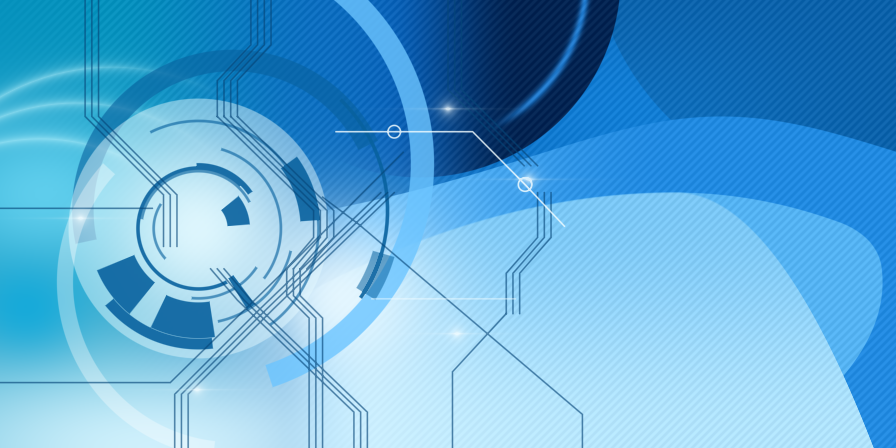
A Shadertoy shader for this background:

```glsl
// Blue technology backdrop: striped waves and a navy disc on the right, a segmented
// dial with circuit traces in a white glow on the left. Flat shapes are signed
// distances, blended back to front; one unit is the canvas height.

const float TAU = 6.283185;

float hash(float n) {
    n = fract(n * 0.1031);
    n *= n + 33.33;
    return fract(n * (n + n));
}

float fill(float d) {
    float w = 0.8 / iResolution.y;
    return 1.0 - smoothstep(-w, w, d);
}

float stroke(float d) {
    return 1.0 - smoothstep(0.0, 0.0012 + 1.0 / iResolution.y, d);
}

float glow(vec2 q, vec2 size) {
    q /= size;
    return exp(-dot(q, q));
}

// Ring piece of radius r and half width w, centred on angle mid
float arc(vec2 q, float r, float w, float mid, float span) {
    float turn = abs(mod(atan(q.y, q.x) - mid + TAU * 0.5, TAU) - TAU * 0.5);
    return fill(max(abs(length(q) - r) - w, (turn - span) * r));
}

float segment(vec2 p, vec2 a, vec2 b) {
    p -= a;
    b -= a;
    return length(p - b * clamp(dot(p, b) / dot(b, b), 0.0, 1.0));
}

// Parallel traces through the corners ab.xy, ab.zw, cd.xy, cd.zw
float route(vec2 p, vec4 ab, vec4 cd, int count) {
    float d = 9.0;
    for (int i = 0; i < count; i++) {
        d = min(d, min(segment(p, ab.xy, ab.zw), segment(p, ab.zw, cd.xy)));
        d = min(d, segment(p, cd.xy, cd.zw));
        p.x -= 0.015;
    }
    return stroke(d);
}

float spark(vec2 q) {
    q = abs(q);
    return exp(-90.0 * length(q)) + 0.5 * exp(-18.0 * q.x - 500.0 * q.y);
}

vec3 backdrop(vec2 p) {
    vec3 col = mix(vec3(0.02, 0.57, 0.74), vec3(0.05, 0.43, 0.75), smoothstep(0.2, 0.75, p.x));
    col = mix(col, vec3(0.08, 0.52, 0.87), 0.7 * glow(p - vec2(1.4, 0.75), vec2(0.4, 0.2)));
    col *= 1.0 - 0.12 * fill(length(p - vec2(1.9, 1.15)) - 0.58);

    // Navy disc with a bright inner rim
    float r = length(p - vec2(0.9375, 1.052));
    vec3 navy = mix(vec3(0.04, 0.38, 0.72), vec3(0.01, 0.14, 0.32), smoothstep(0.85, 1.17, p.x));
    col = mix(col, navy, fill(r - 0.448) * smoothstep(0.7, 0.95, p.x));
    float rim = exp(-pow(abs(r - 0.372) / 0.009, 2.0)) * smoothstep(1.08, 1.2, p.x);
    col = mix(col, vec3(0.16, 0.55, 0.9), 0.85 * rim);

    // Three overlapping waves
    float reveal = smoothstep(0.62, 0.85, p.x);
    float d2 = (p.x - 1.61) * (p.x - 1.61);
    vec3 wave = mix(vec3(0.36, 0.72, 0.97), vec3(0.13, 0.54, 0.88), smoothstep(0.8, 1.5, p.x));
    col = mix(col, wave, reveal * fill(p.y - 0.74 + d2 / (1.5 + 2.85 * d2)));
    float dx = p.x - 1.51, right = max(dx, 0.0);
    float top = p.y - 0.57 + dx * dx * (dx < 0.0 ? 0.33 : 0.5);
    float side = p.x - 1.97 + 2.0 * (p.y - 0.37) * (p.y - 0.37);
    float corner = max(0.06 - abs(top - side), 0.0);
    col = mix(col, vec3(0.33, 0.7, 0.95), reveal * fill(max(top, side) + 4.0 * corner * corner));
    vec3 sheet = mix(vec3(0.69, 0.89, 0.99), vec3(0.48, 0.78, 0.96), smoothstep(0.0, 0.55, p.y));
    col = mix(col, sheet, reveal * fill(0.6 * max(top, p.y - 0.57 + 2.94 * right * right)));

    // Fine diagonal stripes
    float stripe = smoothstep(0.2, 0.8, abs(fract((p.x - p.y) * 56.0) * 2.0 - 1.0));
    return col + 0.05 * (stripe - 0.5) * smoothstep(0.3, 0.9, p.x + 0.5 * p.y);
}

vec3 addLight(vec3 col, vec2 p) {
    col = mix(col, vec3(0.45, 0.86, 0.97), 0.8 * glow(p - vec2(0.1, 0.57), vec2(0.3, 0.2)));
    col = mix(col, vec3(0.85, 0.96, 1), 0.95 * glow(p - vec2(0.35, 0), vec2(0.75, 0.27)));
    col = mix(col, vec3(0.04, 0.66, 0.86), 0.75 * glow(p - vec2(0.06, 0.31), vec2(0.12, 0.1)));
    col = mix(col, vec3(0.93, 0.98, 1), 0.9 * glow(p - vec2(0.76, 0.34), vec2(0.22, 0.19)));
    // Curved streaks
    float fade = smoothstep(0.55, 0.1, p.x) * smoothstep(0.4, 0.7, p.y);
    for (float k = 0.0; k < 3.0; k++) {
        float d = abs(length(p - vec2(0.25, 0.35) + k * vec2(0.08, 0.05)) - 0.5 + 0.03 * k);
        col = mix(col, vec3(0.75, 0.96, 1), 0.55 * exp(-d * 90.0) * fade);
    }
    return col;
}

vec3 addDial(vec3 col, vec2 p) {
    vec3 ink = vec3(0.03, 0.38, 0.62);
    vec2 q = p - vec2(0.443, 0.49), outer = p - vec2(0.52, 0.53);
    col = mix(col, ink, 0.6 * arc(outer, 0.335, 0.024, 1.9, 1.45));
    col = mix(col, vec3(0.9, 0.98, 1), fill(length(q) - 0.29) * (0.4 + 0.55 * glow(q, vec2(0.2))));
    col = mix(col, vec3(0.42, 0.77, 1), 0.8 * arc(p - vec2(0.443, 0.635), 0.5, 0.026, 0.1, 1.35));
    col = mix(col, vec3(1), 0.35 * arc(p - vec2(0.52, 0.37), 0.375, 0.018, 3.5, 1.1));

    // Dark blocks, then thin random rings
    float ring = arc(q, 0.25, 0.022, 0.35, 0.28) + arc(q, 0.14, 0.006, 1.1, 0.5);
    ring += arc(q, 0.09, 0.025, 0.38, 0.3) + arc(q, 0.2, 0.045, -2.5, 0.25);
    ring += arc(q, 0.205, 0.04, -1.72, 0.3) + arc(q, 0.258, 0.012, -1.95, 0.5);
    ring += arc(q, 0.17, 0.04, -0.98, 0.05) + arc(outer, 0.345, 0.004, 0.1, 0.7);
    ring += 0.6 * arc(outer, 0.35, 0.025, -0.42, 0.14) + arc(q, 0.135, 0.004, 3.0, 2.2);
    for (float k = 0.0; k < 7.0; k++)
        ring += 0.7 * arc(q, 0.1 + 0.028 * k, 0.003, TAU * hash(k + 3.0), 0.4 + hash(k + 17.0));
    return mix(col, ink, 0.9 * min(ring, 1.0));
}

vec3 addCircuit(vec3 col, vec2 p) {
    float t = route(p, vec4(0.19, 1, 0.19, 0.74), vec4(0.365, 0.565, 0.365, 0.45), 3);
    t += route(p, vec4(0.56, 1, 0.56, 0.9), vec4(0.485, 0.82, 0.485, 0.74), 4);
    t += route(p, vec4(0.485, 0.74, 0.7, 0.53), vec4(0.7, 0.47, 0.64, 0.4), 4);
    t += route(p, vec4(0.64, 0.4, 0.64, 0.34), vec4(0.69, 0.29, 0.69, 0), 3);
    t += route(p, vec4(1, 1, 1, 0.8), vec4(1.05, 0.75, 1.17, 0.63), 3);
    t += route(p, vec4(1.2, 0.57, 1.2, 0.47), vec4(1.13, 0.39, 1.13, 0.3), 3);
    t += route(p, vec4(1.13, 0.3, 1.01, 0.17), vec4(1.01, 0.1, 1.01, 0), 1);
    t += route(p, vec4(0, 0.146, 0.38, 0.146), vec4(0.66, 0.42, 0.9, 0.66), 1);
    t += route(p, vec4(0.39, 0, 0.39, 0.12), vec4(0.58, 0.31, 0.85, 0.57), 3);
    t += route(p, vec4(0.72, 0.56, 0.8, 0.5), vec4(1.3, 0.075, 1.3, 0), 1);
    t += route(p, vec4(0.79, 0, 0.79, 0.08), vec4(0.53, 0.33, 0.47, 0.4), 3);
    t += stroke(segment(p, vec2(0, 0.535), vec2(0.34, 0.535)));
    col = mix(col, vec3(0.02, 0.27, 0.47), 0.65 * min(t, 1.0));

    // White links, nodes and sparks
    float link = route(p, vec4(0.75, 0.706, 1.055, 0.706), vec4(1.17, 0.59, 1.26, 0.495), 1);
    link += 0.6 * stroke(segment(p, vec2(0.83, 0.333), vec2(1.15, 0.333)));
    link += stroke(abs(length(p - vec2(0.88, 0.706)) - 0.014));
    link += stroke(abs(length(p - vec2(1.172, 0.588)) - 0.015));
    link += spark(p - vec2(1, 0.757)) + spark(p - vec2(1.02, 0.255)) + spark(p - vec2(1.18, 0.6));
    link += spark(p - vec2(0.18, 0.513)) + spark(p - vec2(0.44, 0.13));
    return mix(col, vec3(0.95, 0.99, 1), 0.85 * min(link, 1.0));
}

void mainImage(out vec4 fragColor, in vec2 fragCoord) {
    vec2 p = fragCoord / iResolution.y;
    vec3 col = addDial(addLight(backdrop(p), p), p);
    fragColor = vec4(clamp(addCircuit(col, p), 0.0, 1.0), 1.0);
}
```
